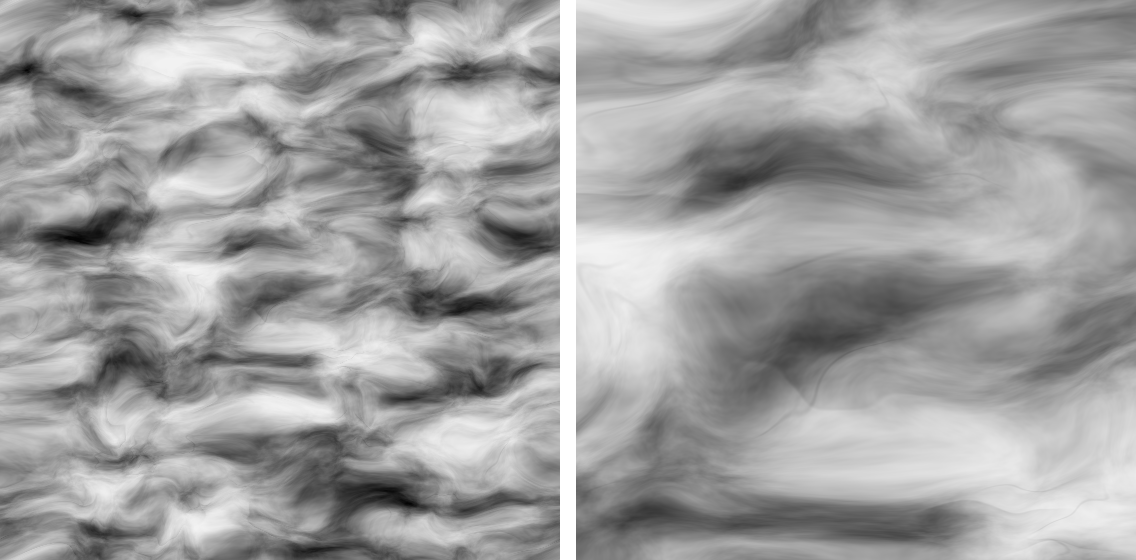
Left: the whole. Right: its middle third, enlarged.
This texture map is drawn by a three.js fragment shader. Its source:

```glsl
// Tiling grey height map of weathered, layered rock: soft bright swells and dark clefts.
// Sheared gradient noise on a wrapping lattice is bent by a periodic warp, then
// overlaid with wisps, one-sided folds and thin creases, and shaped by a tone curve.
varying vec2 vUv;

#define BODY_CELLS vec2(4.0, 11.0)   // whole numbers, so the swells tile
#define BODY_SHEAR 1.0               // whole number of rows climbed per tile
#define WISP_CELLS vec2(9.0, 19.0)
#define WISP_SHEAR 2.0
#define WARP_AMOUNT vec2(0.045, 0.018)
#define CURL_AMOUNT vec2(0.016, 0.011)
#define WISP_SHARE 0.40
#define FOLD_DEPTH 0.075
#define CREASE_DEPTH 0.05
#define MID_TONE 0.635
#define CONTRAST 0.168
#define SHADOW_BIAS 0.021

vec2 hashDirection(vec2 cell, float seed) {
  vec3 h = fract((cell.xyx + seed * 13.7) * vec3(0.1031, 0.1030, 0.0973));
  h += dot(h, h.yzx + 33.33);
  return normalize(fract((h.xx + h.yz) * h.zy) - 0.4999);
}

// Gradient at a lattice corner; crossing the tile sideways shifts the rows by the shear.
float corner(vec2 cell, vec2 offset, vec2 cells, float shear, float seed) {
  float turn = floor((cell.x + 0.5) / cells.x);
  cell += turn * vec2(-cells.x, shear);
  cell.y = mod(cell.y + 0.5, cells.y) - 0.5;
  return dot(hashDirection(floor(cell + 0.5), seed), offset);
}

// Wrapping gradient noise, scaled to a standard deviation of about one.
float noise(vec2 p, vec2 cells, float shear, float seed) {
  p = p * cells - vec2(0.0, shear * p.x);
  vec2 i = floor(p), f = p - i, e = vec2(1.0, 0.0);
  vec2 w = f * f * f * (f * (f * 6.0 - 15.0) + 10.0);
  float low = mix(corner(i, f, cells, shear, seed),
                  corner(i + e.xy, f - e.xy, cells, shear, seed), w.x);
  float high = mix(corner(i + e.yx, f - e.yx, cells, shear, seed),
                   corner(i + e.xx, f - e.xx, cells, shear, seed), w.x);
  return mix(low, high, w.y) / 0.216;
}

// Sum of six octaves, normalised to unit deviation.
float fbm(vec2 p, vec2 cells, float shear, float gain, float seed) {
  float sum = 0.0, power = 0.0, amp = 1.0;
  for (int k = 0; k < 6; k++) {
    sum += amp * noise(p, cells, shear, seed + float(k));
    power += amp * amp;
    amp *= gain;
    cells *= 2.0;
    shear *= 2.0;
  }
  return sum / sqrt(power);
}

vec2 noisePair(vec2 p, vec2 cells, float seed) {
  return vec2(noise(p, cells, 0.0, seed), noise(p, cells, 0.0, seed + 1.0));
}

// Sharp on one side, fading softly on the other, like an overlapping layer.
float fold(float n) {
  return smoothstep(-0.05, 0.05, n) * exp(-3.0 * max(n, 0.0));
}

void main() {
  // Bend the layers broadly, then curl the finer parts more
  vec2 bent = vUv + WARP_AMOUNT * 0.5 * noisePair(vUv, vec2(4.0, 6.0), 31.0);
  vec2 curled = bent + CURL_AMOUNT * noisePair(bent, vec2(8.0, 11.0), 41.0);
  curled += 0.3 * CURL_AMOUNT * noisePair(curled, vec2(21.0, 29.0), 51.0);

  // Swells and clefts, with wispy streaks that fade in the shadows
  vec2 edge = mix(bent, curled, 0.4);
  float body = fbm(edge, BODY_CELLS, BODY_SHEAR, 0.46, 1.0);
  float wisps = fbm(curled, WISP_CELLS, WISP_SHEAR, 0.56, 11.0);
  float lit = smoothstep(-2.2, -0.2, body);
  float height = sqrt(1.0 - WISP_SHARE * WISP_SHARE) * body
               + WISP_SHARE * mix(0.55, 1.0, lit) * wisps;

  // Tone curve: long dark tail, compressed highlights
  float tone = MID_TONE + CONTRAST * height - SHADOW_BIAS * height * height;

  // Broken folds and thin creases
  float patches = smoothstep(-0.2, 1.2, noise(bent, vec2(7.0, 9.0), 0.0, 61.0));
  float gaps = smoothstep(0.0, 1.3, noise(bent, vec2(9.0, 13.0), 0.0, 71.0));
  float layer = noise(curled, vec2(5.0, 12.0), -1.0, 81.0);
  float vein = noise(curled, vec2(8.0, 17.0), 1.0, 91.0)
             + 0.3 * noise(curled, vec2(24.0, 43.0), 0.0, 95.0);
  tone -= FOLD_DEPTH * patches * lit * fold(layer);
  tone -= CREASE_DEPTH * gaps * lit * (1.0 - smoothstep(0.0, 0.16, abs(vein)));

  gl_FragColor = vec4(vec3(clamp(tone, 0.02, 0.95)), 1.0);
}
```
